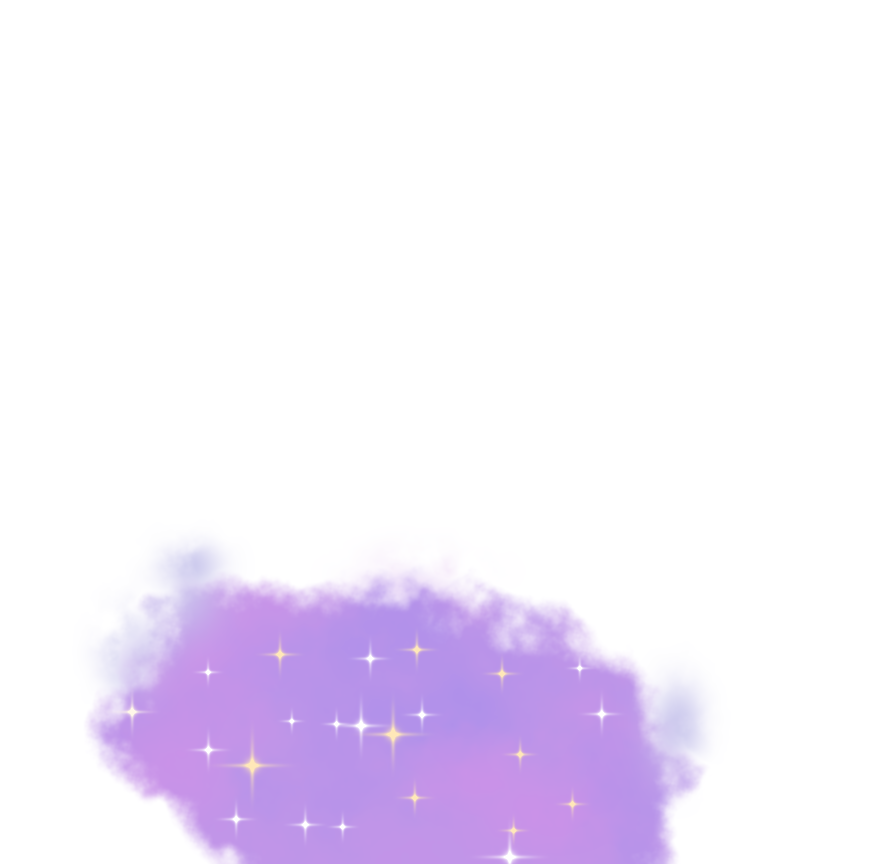
This background is drawn by a Shadertoy shader. Its source:

```glsl
const vec3 WHITE = vec3(1.0);
const vec3 VIOLET = vec3(0.75, 0.585, 0.91);
const vec3 PINK = vec3(0.80, 0.57, 0.91);
const vec3 BLUE = vec3(0.67, 0.56, 0.92);
const vec3 MIST = vec3(0.80, 0.79, 0.93);
const vec3 BLUSH = vec3(0.93, 0.84, 0.96);
const vec3 GOLD = vec3(1.0, 0.91, 0.72);
const vec3 CREAM = vec3(1.0, 0.97, 0.91);

float hash(vec2 p) {
    return fract(sin(dot(p, vec2(127.1, 311.7))) * 43758.5453);
}

float noise(vec2 p) {
    vec2 cell = floor(p), f = fract(p);
    f = f * f * (3.0 - 2.0 * f);
    float low = mix(hash(cell), hash(cell + vec2(1, 0)), f.x);
    float high = mix(hash(cell + vec2(0, 1)), hash(cell + vec2(1, 1)), f.x);
    return mix(low, high, f.y);
}

float fbm(vec2 p) {
    float sum = 0.0, weight = 0.5;
    for (int i = 0; i < 5; i++) {
        sum += weight * noise(p);
        p = mat2(1.6, 1.2, -1.2, 1.6) * p + 7.3;
        weight *= 0.5;
    }
    return sum / 0.96875;
}

float blob(vec2 p, vec2 center, vec2 radius) {
    vec2 q = (p - center) / radius;
    return exp(-dot(q, q));
}

// Signed distance to a line, positive on the left of a -> b
float halfPlane(vec2 p, vec2 a, vec2 b) {
    vec2 dir = normalize(b - a);
    return dot(p - a, vec2(-dir.y, dir.x));
}

// Convex cloud body, open at the bottom
float cloudDistance(vec2 p) {
    vec2 corners[8] = vec2[8](
        vec2(0.26, 0.0), vec2(0.14, 0.11), vec2(0.13, 0.20), vec2(0.21, 0.335),
        vec2(0.47, 0.318), vec2(0.69, 0.26), vec2(0.79, 0.17), vec2(0.77, 0.0));
    float d = -1.0;
    for (int i = 0; i < 7; i++) d = max(d, halfPlane(p, corners[i], corners[i + 1]));
    return d;
}

vec3 cloudColor(vec2 p) {
    float mottle = fbm(p * 13.0 + 4.0) - 0.5;
    float blue = blob(p, vec2(0.44, 0.265), vec2(0.10, 0.06))
               + blob(p, vec2(0.52, 0.165), vec2(0.09, 0.05))
               + blob(p, vec2(0.70, 0.10), vec2(0.06, 0.09));
    float pink = blob(p, vec2(0.54, 0.10), vec2(0.06, 0.05))
               + blob(p, vec2(0.19, 0.13), vec2(0.08, 0.09))
               + blob(p, vec2(0.26, 0.25), vec2(0.07, 0.07))
               + blob(p, vec2(0.63, 0.05), vec2(0.06, 0.05));
    vec3 color = mix(VIOLET, BLUE, clamp(0.6 * blue + mottle, 0.0, 1.0));
    color = mix(color, PINK, clamp(0.7 * pink - mottle, 0.0, 1.0));
    float mist = blob(p, vec2(0.21, 0.32), vec2(0.045, 0.055))
               + blob(p, vec2(0.16, 0.26), vec2(0.03, 0.05))
               + blob(p, vec2(0.785, 0.16), vec2(0.035, 0.06));
    return mix(color, MIST, 0.8 * min(mist, 1.0));
}

// Four tapered rays around a bright core
float sparkle(vec2 p, vec2 center, float size) {
    vec2 d = abs(p - center);
    vec2 taper = max(1.0 - d / size, 0.0);
    vec2 beam = exp(-d * d / pow(0.0012 + 0.018 * size, 2.0));
    float rays = taper.x * taper.x * beam.y + taper.y * taper.y * beam.x;
    float core = exp(-dot(d, d) / pow(0.13 * size, 2.0));
    return min(0.85 * rays + 0.9 * core, 1.0);
}

vec3 addStar(vec3 color, vec2 p, vec2 center, float size, vec3 tint) {
    return mix(color, tint, sparkle(p, center, size));
}

// Small stars, one per jittered cell
vec3 addSmallStars(vec3 color, vec2 p) {
    for (int i = 0; i < 18; i++) {
        vec2 cell = vec2(i % 6, i / 6);
        vec2 jitter = vec2(hash(cell + 3.1), hash(cell + 8.7));
        vec2 center = vec2(0.20, 0.01) + (cell + 0.15 + 0.7 * jitter) * vec2(0.088, 0.09);
        float size = mix(0.018, 0.036, hash(cell + 15.3));
        vec3 tint = hash(cell + 21.9) < 0.4 ? GOLD : WHITE;
        color = addStar(color, p, center, size, tint);
    }
    return color;
}

void mainImage(out vec4 fragColor, in vec2 fragCoord) {
    vec2 p = fragCoord / iResolution.y;

    // Faint wisps behind the body
    float ragged = fbm(p * 20.0 + 11.0);
    float wisp = smoothstep(0.25, 0.75, ragged);
    float blushWisp = blob(p, vec2(0.485, 0.335), vec2(0.06, 0.028));
    float mistWisp = blob(p, vec2(0.22, 0.345), vec2(0.035, 0.03))
                   + blob(p, vec2(0.145, 0.25), vec2(0.03, 0.05))
                   + blob(p, vec2(0.785, 0.16), vec2(0.03, 0.05));
    vec3 color = mix(WHITE, BLUSH, blushWisp * wisp);
    color = mix(color, MIST, min(mistWisp, 1.0) * wisp);

    // Soft cloud body with a ragged rim
    float d = cloudDistance(p) + 0.09 * (ragged - 0.5);
    color = mix(color, cloudColor(p), smoothstep(0.022, -0.03, d));

    // Stars, the large ones last
    color = addSmallStars(color, p);
    color = addStar(color, p, vec2(0.153, 0.176), 0.036, CREAM);
    color = addStar(color, p, vec2(0.418, 0.160), 0.045, WHITE);
    color = addStar(color, p, vec2(0.455, 0.150), 0.055, GOLD);
    color = addStar(color, p, vec2(0.292, 0.114), 0.058, GOLD);
    color = addStar(color, p, vec2(0.590, 0.008), 0.052, WHITE);

    fragColor = vec4(color, 1.0);
}
```
